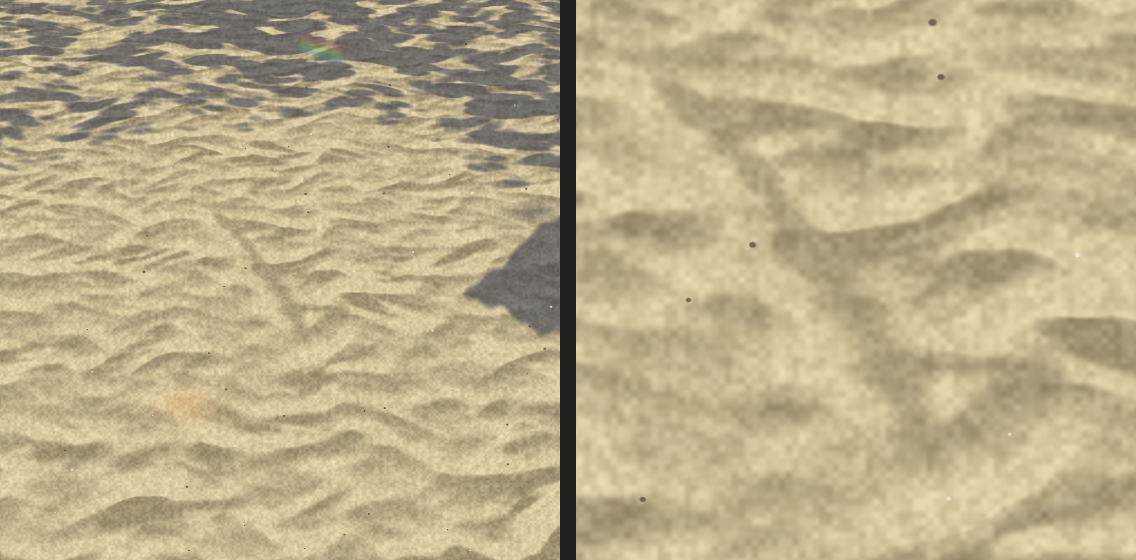
Left, the full canvas; right, a detail of the centre.
This texture is drawn by a three.js fragment shader. Its source:

```glsl
varying vec2 vUv;

#define CREST vec3(0.85, 0.79, 0.63)
#define HOLLOW vec3(0.625, 0.565, 0.44)
#define SHADE vec3(0.575, 0.60, 0.725)
#define RUST vec3(0.85, 0.70, 0.50)
#define HORIZON 1.7
#define DUNE_SCALE 16.0
#define RELIEF 1.0
#define POOLING 1.3
#define GRAIN_SCALE 250.0
#define GRAIN_GAIN 0.11
#define SPECK_GRID 28.0

vec2 hash2(vec2 p) {
  p = vec2(dot(p, vec2(127.1, 311.7)), dot(p, vec2(269.5, 183.3)));
  return fract(sin(p) * 43758.55);
}

// Smooth cellular noise: rounded bowls meeting in crests
float pits(vec2 p) {
  vec2 cell = floor(p), f = fract(p);
  float sum = 0.0;
  for (int j = -1; j <= 1; j++) {
    for (int i = -1; i <= 1; i++) {
      vec2 o = vec2(float(i), float(j));
      vec2 d = o + hash2(cell + o) - f;
      sum += exp(-8.0 * dot(d, d));
    }
  }
  return -log(sum) / 8.0;
}

// Fine speckle, smooth between lattice points, centred on zero
float grain(vec2 p) {
  vec2 c = floor(p), f = fract(p);
  f = f * f * (3.0 - 2.0 * f);
  float low = mix(hash2(c).x, hash2(c + vec2(1.0, 0.0)).x, f.x);
  float high = mix(hash2(c + vec2(0.0, 1.0)).x, hash2(c + 1.0).x, f.x);
  return mix(low, high, f.y) - 0.5;
}

vec2 warp(vec2 p) {
  p += 0.22 * sin(p.yx * vec2(1.3, 1.7) + vec2(0.4, 2.1));
  return p + 0.09 * sin(p.yx * vec2(3.9, 3.1) + vec2(1.7, 0.3));
}

float sandHeight(vec2 p) {
  p = warp(p);
  return pits(p) + 0.22 * pits(p * 2.1 + 7.0);
}

float blob(vec2 p, vec2 centre, vec2 radius) {
  vec2 d = (p - centre) / radius;
  return exp(-dot(d, d));
}

// Long curved track: pale bank on the left, dim flank on the right
float track(vec2 p) {
  float t = p.y - 0.4;
  float d = p.x - (0.52 - 0.42 * t - 1.3 * t * t);
  float fade = smoothstep(0.36, 0.43, p.y) * smoothstep(0.66, 0.59, p.y);
  float bank = exp(-pow((d + 0.012) / 0.018, 2.0));
  float flank = exp(-pow((d - 0.022) / 0.014, 2.0));
  return fade * (0.4 * bank - 0.6 * flank);
}

// Dappled canopy above, one solid shadow at the right
float shadowMask(vec2 p, vec2 ground) {
  vec2 q = warp(ground * vec2(9.0, 11.0));
  float leaf = pits(q) + 0.5 * pits(q * 2.3 + 3.0) - 0.2;
  float edge = 0.82 - 0.07 * smoothstep(0.32, 0.1, p.x)
                    - 0.13 * smoothstep(0.72, 0.95, p.x);
  float density = 0.07 + 0.32 * blob(p, vec2(0.5, 0.94), vec2(0.17, 0.3));
  density += 0.14 * blob(p, vec2(0.92, 0.82), vec2(0.25, 0.1));
  float cover = min((p.y - edge) * 3.5, density);
  cover -= 0.22 * blob(p, vec2(0.2, 0.86), vec2(0.2, 0.025));
  float canopy = smoothstep(-0.11, 0.12, cover - leaf);

  float wobble = 0.006 * sin(p.x * 61.0) + 0.004 * sin(p.x * 137.0 + 1.0);
  float top = 0.475 + 0.88 * (p.x - 0.83) - p.y;
  float base = p.y - max(0.4, 0.475 - 0.5 * (p.x - 0.83));
  float solid = smoothstep(-0.006, 0.01, min(top, base) + wobble);
  float wisp = 0.7 * blob(p, vec2(0.955, 0.62), vec2(0.04, 0.014));
  return max(max(canopy, solid), wisp);
}

// Sparse chips: x is coverage, y is brightness
vec2 specks(vec2 p) {
  vec2 g = p * SPECK_GRID, cell = floor(g);
  vec2 r = hash2(cell + 19.0), s = hash2(cell + 53.0);
  float d = length((fract(g) - 0.2 - 0.6 * r) * vec2(1.0, 1.2));
  float size = mix(0.04, 0.10, s.y);
  float chip = smoothstep(size, size * 0.4, d) * step(0.92, s.x);
  return vec2(chip * 0.7, step(0.5, r.x));
}

void main() {
  // Ground plane seen in perspective
  float depth = HORIZON - vUv.y;
  vec2 ground = vec2((vUv.x - 0.5) / depth, 2.6 / depth);
  vec2 p = ground * DUNE_SCALE;
  float shadow = shadowMask(vUv, ground);

  // Sand lit by its slope, dimmer where the bowls are deep
  vec2 stepUp = vec2(-0.04, 0.18);
  float height = sandHeight(p);
  float slope = (height - sandHeight(p + stepUp)) / length(stepUp);
  float light = RELIEF * slope + POOLING * (height - 0.17);
  light *= 0.45 + 1.7 * pits(p * 0.45);
  float rut = track(vUv);
  light = light * (1.0 - min(1.6 * abs(rut), 0.8)) + rut;
  float tone = smoothstep(-1.0, 0.65, light);
  tone = mix(tone, 0.62, 0.45 * shadow);
  vec3 colour = mix(HOLLOW, CREST, tone);
  float rust = blob(vUv, vec2(0.33, 0.277), vec2(0.055, 0.03));
  colour = mix(colour, RUST, 0.65 * rust);

  // Grain, shadow and chips
  float fine = grain(vUv * GRAIN_SCALE) + 0.6 * grain(vUv.yx * GRAIN_SCALE * 0.47);
  colour += GRAIN_GAIN * fine;
  colour *= mix(vec3(1.0), SHADE, shadow);
  vec2 chip = specks(vUv);
  colour = mix(colour, mix(vec3(0.3, 0.24, 0.2), vec3(0.95), chip.y), chip.x);

  // Faint spectral glint
  vec2 q = vUv - vec2(0.572, 0.913);
  q.y += 0.3 * q.x;
  vec3 spectrum = 0.5 + 0.5 * cos((q.y - 0.012) * 130.0 + vec3(0.0, 2.1, 4.2));
  float glint = smoothstep(0.045, 0.03, abs(q.x)) * smoothstep(0.024, 0.008, abs(q.y));
  colour = mix(colour, 0.3 + 0.4 * spectrum, 0.4 * glint);

  gl_FragColor = vec4(colour, 1.0);
}
```
